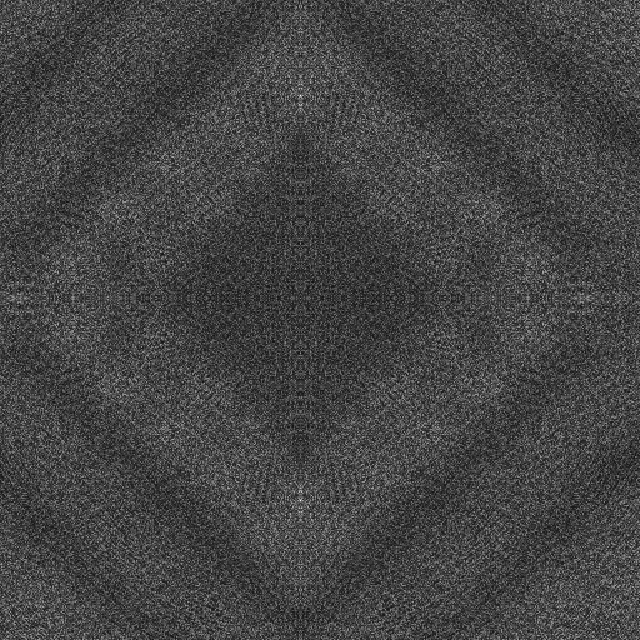
This background is drawn by a Shadertoy shader. Its source:

```glsl
// Mirrored grey grain with soft diamond bands and faint interference fringes.

float hash(vec2 p) {
    return fract(sin(dot(p, vec2(12.9898, 78.233))) * 43758.5453);
}

float valueNoise(vec2 p) {
    vec2 cell = floor(p);
    vec2 f = fract(p);
    f = f * f * (3.0 - 2.0 * f);
    float low = mix(hash(cell), hash(cell + vec2(1, 0)), f.x);
    float high = mix(hash(cell + vec2(0, 1)), hash(cell + vec2(1, 1)), f.x);
    return mix(low, high, f.y);
}

// Soft bump of height one around a centre
float bump(float value, float centre, float width) {
    float t = (value - centre) / width;
    return exp(-t * t);
}

// Light plateau around a quiet dark core, cut by two dark diamond outlines
float diamondBands(vec2 p) {
    float d = p.x + p.y;
    float light = smoothstep(0.17, 0.31, d);
    light -= 0.95 * bump(d, 0.515, 0.05) * (1.0 - bump(p.y, 0.0, 0.07));
    light -= 0.9 * bump(d, 0.76, 0.05);
    return light + 0.35 * bump(d, 0.41, 0.06) + 0.7 * smoothstep(0.78, 1.0, d);
}

// Light patches set in a slanted lattice along the first band
float bandPatches(vec2 p) {
    float d = p.x + p.y;
    float ring = smoothstep(0.2, 0.27, d) * (1.0 - smoothstep(0.44, 0.5, d));
    float across = cos(6.28318 * (d - 0.285) / 0.135);
    float along = cos(6.28318 * (p.x - p.y) / 0.158);
    return ring * (0.4 * across + 0.6 * along);
}

// Fine ripples in scattered patches: spokes near the core, arcs further out
float fringes(vec2 p) {
    float d = p.x + p.y;
    float patches = smoothstep(0.3, 0.8, valueNoise(p * 14.0 + 3.0));
    float spokes = cos(157.0 * atan(p.x, p.y + 0.001)) * smoothstep(0.01, 0.07, p.x);
    float arcs = sin(900.0 * dot(p, p) + 60.0 * p.x);
    float ripple = mix(spokes, arcs, smoothstep(0.45, 0.6, d));
    return ripple * patches * smoothstep(0.18, 0.3, d);
}

void mainImage(out vec4 fragColor, in vec2 fragCoord) {
    // Fold both axes about the centre of symmetry
    vec2 uv = fragCoord / iResolution.xy;
    vec2 grainCell = abs(floor(uv * 512.0) - vec2(240, 273));
    vec2 p = abs(uv - vec2(0.4697, 0.5342));

    // Broad light and mottling
    float tone = 0.232 + 0.052 * diamondBands(p) + 0.02 * bandPatches(p);
    tone += 0.02 * (valueNoise(p * 22.0) - 0.5);

    // Upright streaks above and below the core, each with a dark inner end
    vec2 streak = (p - vec2(0.0, 0.32)) * vec2(50, 28);
    float streakLines = 0.5 + 0.5 * cos(p.x * 480.0);
    tone += 0.12 * streakLines * exp(-dot(streak, streak));
    tone -= 0.025 * bump(p.x, 0.0, 0.04) * bump(p.y, 0.25, 0.03);

    // Thin lines close to the axes
    tone += 0.03 * cos(p.x * 800.0) * bump(p.x, 0.0, 0.055);
    tone += 0.015 * cos(p.y * 800.0) * bump(p.y, 0.0, 0.028);

    // Bell-shaped grain with a longer bright tail, scaled by the local tone
    float grain = hash(grainCell + 0.5) + hash(grainCell.yx + 71.3) - 1.0;
    grain += 0.32 * (grain * grain - 0.167);
    float grey = tone * (1.0 + 0.92 * grain + 0.16 * fringes(p));
    fragColor = vec4(vec3(clamp(grey, 0.0, 1.0)), 1.0);
}
```
